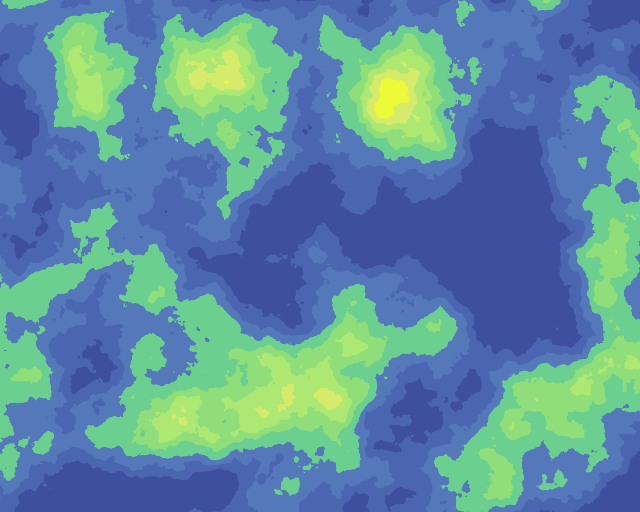
A Shadertoy shader for this texture:

```glsl
// Stepped height map: ragged green islands with yellow peaks in a banded blue sea.
// Rotated octaves of gradient noise give the height, which is cut into flat tints
// at fixed levels measured in standard deviations.

// Random unit gradient for a lattice corner
vec2 cornerGradient(vec2 cell) {
    uvec2 q = uvec2(ivec2(cell) + 4096) * uvec2(1597334673u, 3812015801u);
    uint n = (q.x ^ q.y) * 1597334673u;
    n = (n ^ (n >> 15)) * 2246822519u;
    n ^= n >> 13;
    float angle = 6.28319 * float(n & 65535u) / 65536.0;
    return vec2(cos(angle), sin(angle));
}

float gradientNoise(vec2 p) {
    vec2 cell = floor(p), f = p - cell;
    vec2 w = f * f * f * (f * (f * 6.0 - 15.0) + 10.0);
    vec2 e = vec2(1.0, 0.0);
    float a = dot(cornerGradient(cell), f);
    float b = dot(cornerGradient(cell + e.xy), f - e.xy);
    float c = dot(cornerGradient(cell + e.yx), f - e.yx);
    float d = dot(cornerGradient(cell + e.xx), f - e.xx);
    return mix(mix(a, b, w.x), mix(c, d, w.x), w.y);
}

// Layered height, scaled to a standard deviation of about one
float terrainHeight(vec2 p) {
    float height = 0.0, amplitude = 1.0;
    mat2 turn = mat2(0.8, 0.6, -0.6, 0.8);
    for (int octave = 0; octave < 7; octave++) {
        height += amplitude * gradientNoise(p);
        p = turn * p * 2.0 + vec2(17.3, 9.1);
        amplitude *= 0.5;
    }
    return height / 0.249;
}

void mainImage(out vec4 fragColor, in vec2 fragCoord) {
    vec2 uv = fragCoord / iResolution.y;
    float height = terrainHeight(uv * 3.4 + vec2(5.2, 11.7));
    float blur = max(fwidth(height) * 0.4, 1e-4);

    // Tints from shallows to summit, each starting at its own level
    vec3 tints[7] = vec3[7](
        vec3(0.29, 0.40, 0.69), vec3(0.33, 0.47, 0.73),
        vec3(0.42, 0.81, 0.56), vec3(0.56, 0.87, 0.48),
        vec3(0.68, 0.91, 0.45), vec3(0.84, 0.92, 0.42),
        vec3(0.93, 0.98, 0.22));
    float levels[7] = float[7](-0.77, -0.12, 0.50, 1.15, 1.68, 2.20, 2.75);

    vec3 color = vec3(0.24, 0.31, 0.62); // deep water
    for (int i = 0; i < 7; i++) {
        color = mix(color, tints[i], smoothstep(-blur, blur, height - levels[i]));
    }
    fragColor = vec4(color, 1.0);
}
```
